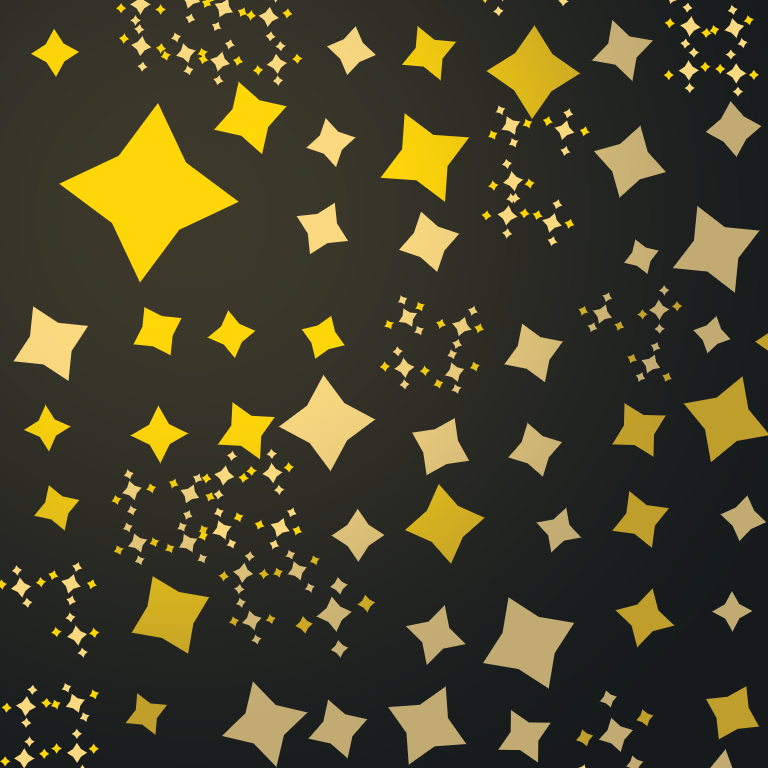
A WebGL 2 fragment shader for this pattern:

```glsl
#version 300 es
precision highp float;
// Scattered four-pointed stars in gold and cream on a dark, softly lit ground.
// A jittered grid holds single stars or groups of tiny rosettes; gradient noise
// drifts the cells and gathers the rosettes, and one large star stands apart.

uniform vec2 u_resolution;
out vec4 fragColor;

const float GRID = 8.0;                       // cells per canvas height
const float QUARTER_TURN = 1.5707963;
const vec2 GLOW_CENTRE = vec2(0.25, 0.72);
const vec2 HERO_CENTRE = vec2(0.194, 0.749);
const float HERO_RADIUS = 0.94;               // in cells
const float HERO_CLEARANCE = 1.3;             // in cells

const vec3 GROUND_WARM = vec3(0.235, 0.222, 0.170);
const vec3 GROUND_COOL = vec3(0.085, 0.103, 0.110);
const vec3 CREAM_LIT = vec3(0.98, 0.85, 0.50);
const vec3 CREAM_DIM = vec3(0.76, 0.67, 0.45);
const vec3 GOLD_LIT = vec3(1.00, 0.84, 0.03);
const vec3 GOLD_DIM = vec3(0.75, 0.62, 0.17);

// Integer hash: three random values in 0..1 for a cell and a salt
vec3 hash(vec2 cell, int salt) {
    uvec3 v = uvec3(ivec3(ivec2(cell), salt) + 4096);
    v = v * 1664525u + 1013904223u;
    v.x += v.y * v.z; v.y += v.z * v.x; v.z += v.x * v.y;
    v ^= v >> 16u;
    v.x += v.y * v.z; v.y += v.z * v.x; v.z += v.x * v.y;
    return vec3(v >> 8u) / 16777216.0;
}

vec2 direction(float angle) {
    return vec2(cos(angle), sin(angle));
}

float cornerSlope(vec2 corner, vec2 p, int salt) {
    return dot(direction(4.0 * QUARTER_TURN * hash(corner, salt).x), p - corner);
}

float gradientNoise(vec2 p, int salt) {
    vec2 i = floor(p), f = p - i;
    vec2 s = f * f * f * (f * (f * 6.0 - 15.0) + 10.0);
    vec2 e = vec2(1.0, 0.0);
    float low = mix(cornerSlope(i, p, salt), cornerSlope(i + e.xy, p, salt), s.x);
    float high = mix(cornerSlope(i + e.yx, p, salt), cornerSlope(i + e.xx, p, salt), s.x);
    return mix(low, high, s.y);
}

// Distance to the straight edges of a four-pointed star; waist is inner / outer radius
float starDistance(vec2 p, float radius, float waist, float turn) {
    vec2 axis = direction(turn);
    vec2 q = abs(vec2(dot(p, axis), dot(p, vec2(-axis.y, axis.x))));
    q = vec2(max(q.x, q.y), min(q.x, q.y));
    float inner = waist * sqrt(0.5);
    return dot(q - vec2(radius, 0.0), normalize(vec2(inner, 1.0 - inner)));
}

vec3 paintStar(vec3 under, vec2 p, float radius, float waist, float turn, vec3 ink, float pixel) {
    float d = starDistance(p, radius, waist, turn);
    return mix(under, ink, clamp(0.5 - d / pixel, 0.0, 1.0));
}

// A small cream star ringed by four tiny ones, alternately gold and cream
vec3 paintRosette(vec3 under, vec2 p, float size, vec3 rnd, vec3 cream, vec3 gold, float pixel) {
    float turn = (rnd.x - 0.5) * 0.9;
    vec3 colour = paintStar(under, p, 0.105 * size, 0.55, turn, cream, pixel);
    for (int i = 0; i < 4; i++) {
        float angle = turn + float(i) * QUARTER_TURN + 0.3 * sin(9.0 * rnd.y + float(i) * 2.3);
        vec2 offset = direction(angle) * size * mix(0.17, 0.22, fract(rnd.z + float(i) * 0.38));
        vec3 ink = i % 2 == 0 ? gold : cream;
        colour = paintStar(colour, p - offset, 0.052 * size, 0.58, turn, ink, pixel);
    }
    return colour;
}

// Up to four rosettes in one cell, or a single wide one
vec3 paintCluster(vec3 under, vec2 p, vec2 cell, vec3 cream, vec3 gold, float pixel) {
    if (hash(cell, 20).x > 0.8)
        return paintRosette(under, p, 1.75, hash(cell, 21), cream, gold, pixel);
    vec3 colour = under;
    for (int k = 0; k < 4; k++) {
        vec3 rnd = hash(cell, 30 + k);
        if (rnd.z > 0.85) continue;
        vec2 offset = (vec2(k % 2, k / 2) - 0.5) * 0.52 + (rnd.xy - 0.5) * 0.12;
        colour = paintRosette(colour, p - offset, 1.0, hash(cell, 40 + k), cream, gold, pixel);
    }
    return colour;
}

void main() {
    vec2 uv = gl_FragCoord.xy / u_resolution.y;
    vec2 p = uv * GRID;
    float pixel = GRID / u_resolution.y;

    // Ground and the light that also falls on the stars
    float reach = distance(uv, GLOW_CENTRE);
    vec3 colour = mix(GROUND_WARM, GROUND_COOL, smoothstep(0.05, 0.88, reach));
    float light = 1.0 - smoothstep(0.22, 0.68, reach);

    // Scattered cells
    for (int n = 0; n < 9; n++) {
        vec2 cell = floor(p) + vec2(n % 3, n / 3) - 1.0;
        vec3 place = hash(cell, 1), kind = hash(cell, 2), look = hash(cell, 3);
        vec2 drift = vec2(gradientNoise(cell * 0.31, 5), gradientNoise(cell * 0.31, 6));
        vec2 centre = cell + 0.5 + 0.45 * drift + (place.xy - 0.5) * 0.26;
        if (distance(centre, HERO_CENTRE * GRID) < HERO_CLEARANCE) continue;

        if (kind.x + 0.8 * gradientNoise(cell * 0.37, 7) > 0.77) {
            float glow = max(light, step(0.3, kind.y));
            vec3 cream = mix(CREAM_DIM, CREAM_LIT, glow), gold = mix(GOLD_DIM, GOLD_LIT, glow);
            colour = paintCluster(colour, p - centre, cell, cream, gold, pixel);
        } else {
            // Large stars only on alternate cells, so that they keep apart
            bool large = mod(cell.x + cell.y, 2.0) < 0.5 && kind.y < 0.68;
            float radius = large ? mix(0.38, 0.53, kind.z) : mix(0.19, 0.34, kind.z);
            vec3 ink = look.x < 0.62 ? mix(CREAM_DIM, CREAM_LIT, light) : mix(GOLD_DIM, GOLD_LIT, light);
            colour = paintStar(colour, p - centre, radius, mix(0.49, 0.58, look.y), look.z - 0.5, ink, pixel);
        }
    }

    // The one great star
    colour = paintStar(colour, p - HERO_CENTRE * GRID, HERO_RADIUS, 0.53, -0.1, GOLD_LIT, pixel);
    fragColor = vec4(colour, 1.0);
}
```
